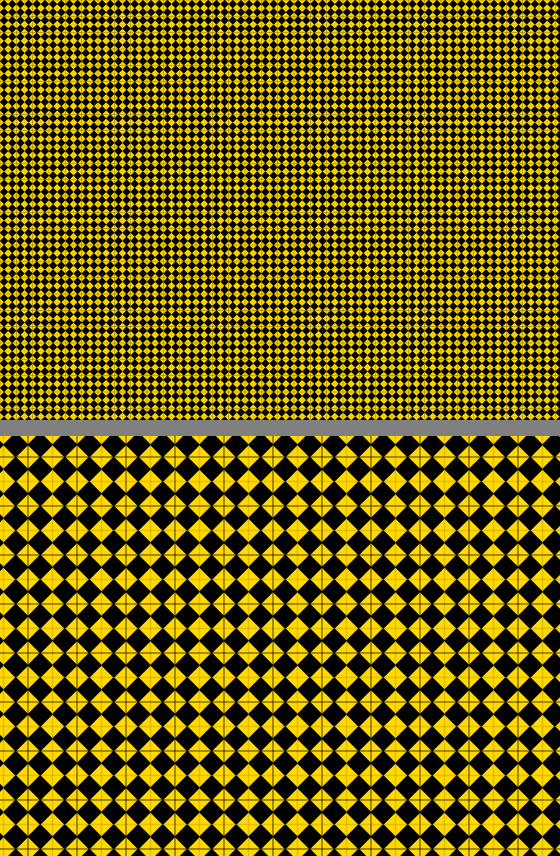
Top, the full canvas; bottom, a detail of the centre.
This pattern is drawn by a Shadertoy shader. Its source:

```glsl
// Gold diamonds on black in a square grid, each quartered by fine dark seams.
#define ROWS 51.43                       // repeats down the canvas height
#define DIAMOND_RADIUS 0.476             // half diagonal, in cells
#define SEAM_WIDTH 0.06                  // in cells
#define SEAM_STRONG 0.50                 // darkening on even rows and columns
#define SEAM_FAINT 0.12                  // darkening on odd rows and columns
#define GOLD vec3(1.0, 0.85, 0.0)
#define BLACK vec3(0.005, 0.004, 0.0)

// Signed distance to a diamond centred on the origin.
float diamondDistance(vec2 p, float radius) {
    return (abs(p.x) + abs(p.y) - radius) * 0.70711;
}

// Share of a pixel covered by a centred line, along each axis.
vec2 lineCoverage(vec2 p, float width, float pixel) {
    vec2 upper = min(p + 0.5 * pixel, vec2(0.5 * width));
    vec2 lower = max(p - 0.5 * pixel, vec2(-0.5 * width));
    return clamp((upper - lower) / pixel, 0.0, 1.0);
}

void mainImage(out vec4 fragColor, in vec2 fragCoord) {
    // Grid anchored at the upper left, with diamonds on whole coordinates.
    float pixel = ROWS / iResolution.y;
    vec2 grid = vec2(fragCoord.x, iResolution.y - fragCoord.y) * pixel;
    vec2 cell = floor(grid + 0.5);
    vec2 local = grid - cell;

    // Diamond with smoothed edges.
    float edge = diamondDistance(local, DIAMOND_RADIUS);
    float diamond = clamp(0.5 - edge / pixel, 0.0, 1.0);

    // Seams through the centre, alternating between strong and faint.
    vec2 strength = mix(vec2(SEAM_STRONG), vec2(SEAM_FAINT), mod(cell, 2.0));
    vec2 seam = lineCoverage(local, SEAM_WIDTH, pixel) * strength;
    float shade = (1.0 - seam.x) * (1.0 - seam.y);

    fragColor = vec4(mix(BLACK, GOLD * shade, diamond), 1.0);
}
```
